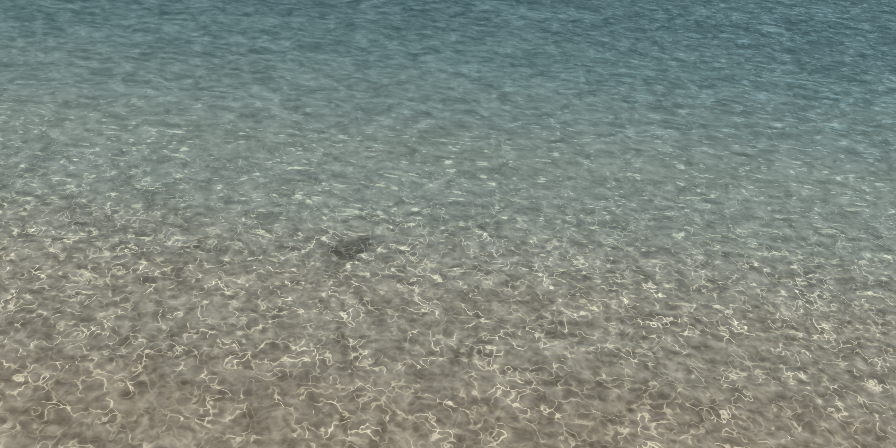
Give the GLSL for this texture, as a Shadertoy shader.

```glsl
// Clear shallow sea over pale sand, deepening to teal towards the top.
// A perspective water plane carries fine stretched ripples, small broken
// cellular caustics that fade with depth, and tiny sparkling glints.

vec2 hash2(vec2 p) {
    vec3 q = fract(p.xyx * vec3(0.1031, 0.1030, 0.0973));
    q += dot(q, q.yzx + 33.33);
    return fract((q.xx + q.yz) * q.zy);
}

float noise(vec2 p) {
    vec2 i = floor(p), f = fract(p);
    f = f * f * (3.0 - 2.0 * f);
    float low = mix(hash2(i).x, hash2(i + vec2(1, 0)).x, f.x);
    float high = mix(hash2(i + vec2(0, 1)).x, hash2(i + 1.0).x, f.x);
    return mix(low, high, f.y);
}

float fbm(vec2 p) {
    float sum = 0.0, amp = 0.57;
    for (int k = 0; k < 3; k++) {
        sum += amp * noise(p);
        p = mat2(1.9, 0.35, -0.35, 1.9) * p + 17.3;
        amp *= 0.5;
    }
    return sum;
}

// Gap between the two nearest cell centres: zero along the cell borders.
float cellBorder(vec2 p) {
    vec2 i = floor(p), f = fract(p);
    float near1 = 8.0, near2 = 8.0;
    for (int y = -1; y <= 1; y++)
    for (int x = -1; x <= 1; x++) {
        vec2 g = vec2(x, y);
        float d = length(g + 0.1 + 0.8 * hash2(i + g) - f);
        near2 = min(near2, max(near1, d));
        near1 = min(near1, d);
    }
    return near2 - near1;
}

// Water body colour from shore (0) to deep (1).
vec3 waterColor(float depth) {
    vec3 c = mix(vec3(0.535, 0.51, 0.45), vec3(0.53, 0.525, 0.48), smoothstep(0.0, 0.35, depth));
    c = mix(c, vec3(0.495, 0.545, 0.52), smoothstep(0.3, 0.62, depth));
    c = mix(c, vec3(0.425, 0.51, 0.505), smoothstep(0.62, 0.84, depth));
    return mix(c, vec3(0.335, 0.44, 0.455), smoothstep(0.77, 1.0, depth));
}

void mainImage(out vec4 fragColor, in vec2 fragCoord) {
    vec2 uv = fragCoord / iResolution.y;
    float side = uv.x - 1.0;

    // Perspective plane with crests sloping down to the right
    float z = 1.0 / (2.0 - uv.y - 0.1 * side);
    vec2 plane = vec2(side * z, 2.4 * z) + 5.0;

    // Tilted, nearly even depth
    float depth = uv.y + 0.08 * side + 0.02 * (fbm(plane * vec2(4.0, 12.0)) - 0.5);
    float deep = smoothstep(0.5, 0.85, depth);
    float shore = 1.0 - smoothstep(0.3, 0.78, depth);
    vec3 col = waterColor(depth);

    // Long surface ripples
    vec2 bend = vec2(noise(plane * 28.0), noise(plane * 30.0 + 40.0)) - 0.5;
    float swell = fbm(plane * vec2(19.0, 48.0) + bend) - 0.5;
    float chop = fbm(plane * vec2(46.0, 98.0) + bend * 1.2 + 9.0) - 0.5;
    col += vec3(0.95, 1.0, 1.0) * (swell * mix(0.02, 0.11, deep) + chop * 0.18);

    // Mottled sand seen through the water
    float mottle = fbm(plane * vec2(95.0, 105.0) + bend * 1.5 + 70.0) - 0.5;
    col += vec3(1.0, 0.98, 0.9) * mottle * 0.26 * mix(0.5, 1.0, shore);

    // Caustic web: a broken bright net with soft halos
    vec2 warp = vec2(fbm(plane * 65.0 + 3.0), fbm(plane * 65.0 + 61.0)) - 0.5;
    vec2 net = plane * vec2(57.0, 66.0) + warp * 2.2;
    float border = cellBorder(net);
    float patches = smoothstep(0.25, 0.7, fbm(plane * vec2(30.0, 38.0) + 23.0));
    float broken = smoothstep(0.38, 0.85, noise(net * 1.5 + 8.0));
    float strand = (1.0 - smoothstep(0.0, 0.25, border)) * broken;
    float halo = 1.0 - smoothstep(0.0, 0.55, border);
    col += vec3(0.29, 0.28, 0.24) * strand * (0.5 + 0.5 * patches) * shore;
    col += vec3(0.06, 0.06, 0.05) * (halo - 0.45) * shore;

    // Scattered glints: warm over the shallows, cool on the deep water
    float spark = fbm(plane * vec2(72.0, 145.0) + bend * 1.5 + 130.0);
    float mid = smoothstep(0.1, 0.4, depth) * (1.0 - smoothstep(0.6, 0.85, depth));
    col += vec3(0.19, 0.19, 0.15) * smoothstep(0.66, 0.84, spark) * mid;
    float skyward = deep * (0.35 + 0.65 * smoothstep(-0.2, 0.9, side));
    col += vec3(0.08, 0.10, 0.11) * smoothstep(0.55, 0.77, spark) * skyward;

    // Small dark weed patch on the sea floor
    vec2 weed = uv - vec2(0.775, 0.447);
    weed.y -= 0.3 * weed.x;
    float weedEdge = length(weed / vec2(0.055, 0.03)) + 1.3 * chop;
    col *= 1.0 - 0.25 * (1.0 - smoothstep(0.5, 1.1, weedEdge));

    fragColor = vec4(clamp(col, 0.0, 1.0), 1.0);
}
```
